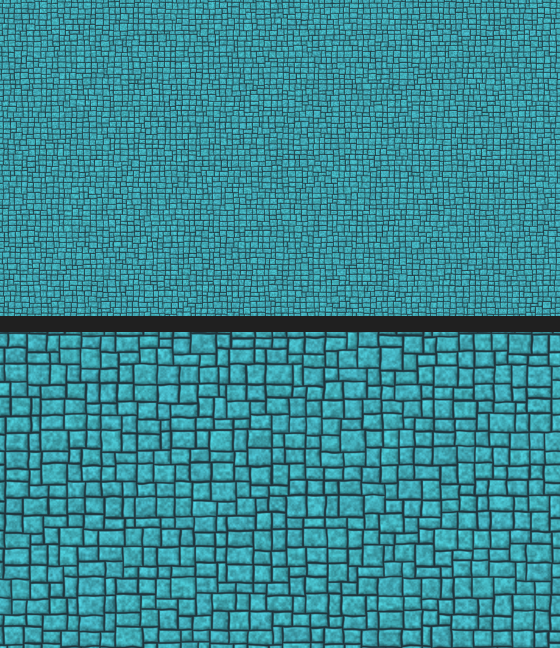
Top: the whole. Bottom: its middle third, enlarged.
This pattern is drawn by a Shadertoy shader. Its source:

```glsl
// Teal stone paving: small irregular rectangles with dark joints and grainy faces.
// A checkerboard of cells alternates vertical and horizontal joints at random offsets;
// each lattice corner then owns one rectangle, which is bevelled, tinted and speckled.

const float ROWS = 58.0;                  // stones along the canvas height
const float STONE_ASPECT = 1.14;          // mean width over height
const vec2 JOINT_JITTER = vec2(0.28, 0.22);
const float JOINT_HALF_WIDTH = 0.062;     // in stone heights
const float JOINT_VARIATION = 0.016;
const float JOINT_SOFTNESS = 0.05;
const float BEVEL_WIDTH = 0.24;
const float BEVEL_LIGHT = 0.09;
const float BEVEL_SHADE = 0.24;
const float EDGE_WOBBLE = 0.08;
const float GRAIN_SCALE = 5.0;
const float GRAIN_STRENGTH = 0.50;
const float STONE_VARIATION = 0.04;
const float TINT_VARIATION = 0.35;
const int SAMPLES = 3;                    // supersampling per axis

const vec3 TEAL = vec3(0.255, 0.710, 0.735);
const vec3 BLUE_TEAL = vec3(0.255, 0.635, 0.705);
const vec3 JOINT_COLOR = vec3(0.120, 0.200, 0.230);

float hash(vec2 p) {
    vec3 q = fract(p.xyx * vec3(0.1031, 0.1030, 0.0973));
    q += dot(q, q.yzx + 33.33);
    return fract((q.x + q.y) * q.z);
}

float noise(vec2 p) {
    vec2 i = floor(p);
    vec2 f = fract(p);
    f = f * f * (3.0 - 2.0 * f);
    return mix(mix(hash(i), hash(i + vec2(1, 0)), f.x),
               mix(hash(i + vec2(0, 1)), hash(i + vec2(1, 1)), f.x), f.y);
}

bool isEven(vec2 cell) {
    return mod(cell.x + cell.y, 2.0) < 0.5;
}

// Even cells hold a vertical joint, odd cells a horizontal one
float jointX(vec2 cell) {
    return cell.x + 0.5 + JOINT_JITTER.x * (2.0 * hash(cell + 17.0) - 1.0);
}

float jointY(vec2 cell) {
    return cell.y + 0.5 + JOINT_JITTER.y * (2.0 * hash(cell + 53.0) - 1.0);
}

// Lattice corner that owns the stone containing p
vec2 stoneCorner(vec2 p) {
    vec2 cell = floor(p);
    vec2 side;
    if (isEven(cell)) {
        side.x = step(jointX(cell), p.x);
        side.y = step(jointY(cell + vec2(2.0 * side.x - 1.0, 0.0)), p.y);
    } else {
        side.y = step(jointY(cell), p.y);
        side.x = step(jointX(cell + vec2(0.0, 2.0 * side.y - 1.0)), p.x);
    }
    return cell + side;
}

// Lower left and upper right limits of a stone
vec4 stoneBounds(vec2 corner) {
    vec2 lowerLeft = corner - 1.0;
    vec2 upperLeft = corner - vec2(1, 0);
    vec2 lowerRight = corner - vec2(0, 1);
    if (isEven(corner))
        return vec4(jointX(lowerLeft), jointY(lowerRight), jointX(corner), jointY(upperLeft));
    return vec4(jointX(upperLeft), jointY(lowerLeft), jointX(lowerRight), jointY(corner));
}

vec3 paving(vec2 uv) {
    vec2 p = uv * ROWS;
    vec2 grainPos = p * GRAIN_SCALE;

    // Slightly crooked edges
    p += EDGE_WOBBLE * (vec2(noise(p * 1.7), noise(p * 1.7 + 41.0)) - 0.5);
    vec2 stretch = vec2(STONE_ASPECT, 1.0);
    p /= stretch;

    vec2 corner = stoneCorner(p);
    vec4 bounds = stoneBounds(corner);
    vec2 toLow = (p - bounds.xy) * stretch;
    vec2 toHigh = (bounds.zw - p) * stretch;
    float edge = min(min(toLow.x, toLow.y), min(toHigh.x, toHigh.y));

    // Stone face: tint, brightness and grain
    vec3 color = mix(TEAL, BLUE_TEAL, 0.5 + TINT_VARIATION * (hash(corner + 91.0) - 0.5));
    float light = 1.0 + STONE_VARIATION * (hash(corner + 7.0) - 0.5);
    float grain = 0.65 * noise(grainPos) + 0.35 * noise(grainPos * 2.1 + 9.0);
    light += GRAIN_STRENGTH * (grain - 0.5);

    // Bevel lit from the upper left
    float lit = 1.0 - smoothstep(0.0, BEVEL_WIDTH, min(toLow.x, toHigh.y) - JOINT_HALF_WIDTH);
    float shaded = 1.0 - smoothstep(0.0, BEVEL_WIDTH, min(toHigh.x, toLow.y) - JOINT_HALF_WIDTH);
    light += BEVEL_LIGHT * lit - BEVEL_SHADE * shaded;

    // Dark joint of uneven width
    float halfWidth = JOINT_HALF_WIDTH + JOINT_VARIATION * (2.0 * hash(corner + 29.0) - 1.0);
    float face = smoothstep(halfWidth - JOINT_SOFTNESS, halfWidth + JOINT_SOFTNESS, edge);
    return mix(JOINT_COLOR, color * light, face);
}

void mainImage(out vec4 fragColor, in vec2 fragCoord) {
    vec3 sum = vec3(0.0);
    for (int j = 0; j < SAMPLES; j++)
        for (int i = 0; i < SAMPLES; i++) {
            vec2 offset = (vec2(i, j) + 0.5) / float(SAMPLES) - 0.5;
            sum += paving((fragCoord + offset) / iResolution.y);
        }
    fragColor = vec4(sum / float(SAMPLES * SAMPLES), 1.0);
}
```
